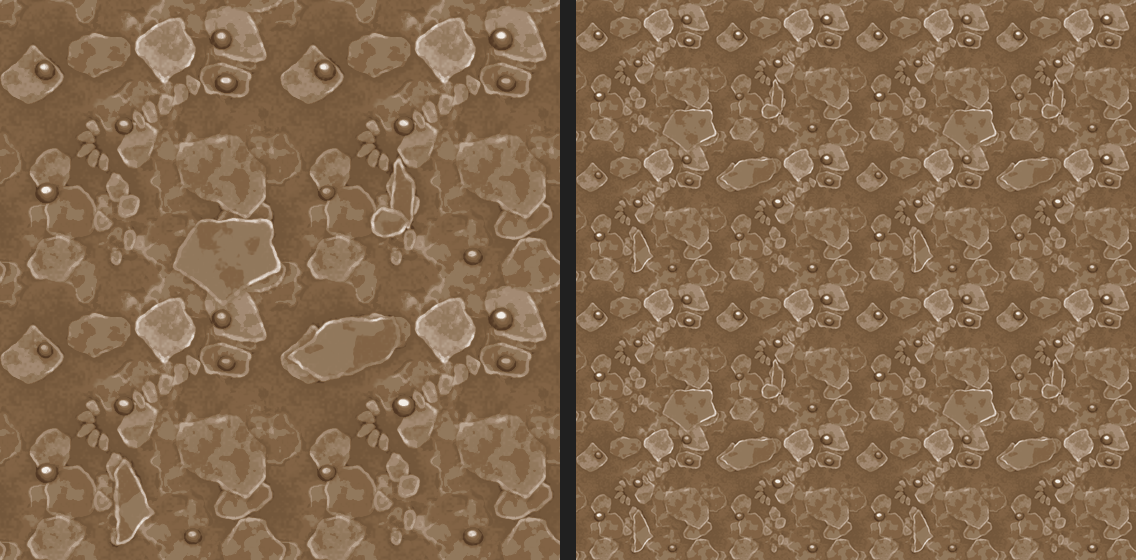
Left, the tile; right, the same tile 2 across and 2 down.
Write a Shadertoy shader that draws this texture.

```glsl
// Weathered brown mud with sunken stone slabs, chips and glossy pebbles.
// A 2 x 2 repeat of one layout; pebble sizes and smooth top slabs differ per repeat.
// Everything adds to one "tone" value, which a stepped colour ramp turns into paint.

const float REPEATS = 2.0;
const float TAU = 6.28318;
const float WARP = 0.055;        // waviness of the outlines
const float RIM_WIDTH = 0.0055;
const float RIM_LIGHT = 1.9;
const float GROOVE_WIDTH = 0.013;
const float GROOVE_DEPTH = 0.8;
const float PEBBLE_SIZE = 0.031;
const float PEBBLE_VARIATION = 0.014;

// Ramp from deep shadow to highlight
const vec3 RAMP[8] = vec3[8](
    vec3(0.32, 0.22, 0.14), vec3(0.45, 0.34, 0.23), vec3(0.51, 0.39, 0.27), vec3(0.57, 0.47, 0.36),
    vec3(0.64, 0.54, 0.45), vec3(0.72, 0.64, 0.56), vec3(0.82, 0.76, 0.71), vec3(0.95, 0.93, 0.90));

// Slabs of one repeat: centre, half size
const vec4 SLABS[12] = vec4[12](
    vec4(0.86, 0.21, 0.11, 0.06), vec4(0.35, 0.81, 0.11, 0.08), vec4(0.12, 0.73, 0.11, 0.09),
    vec4(0.59, 0.83, 0.11, 0.11), vec4(0.83, 0.88, 0.12, 0.09), vec4(0.81, 0.71, 0.10, 0.08),
    vec4(0.50, 0.49, 0.07, 0.11), vec4(0.79, 0.39, 0.21, 0.11), vec4(0.19, 0.39, 0.07, 0.09),
    vec4(0.25, 0.23, 0.09, 0.10), vec4(0.21, 0.07, 0.11, 0.08), vec4(0.90, 0.05, 0.12, 0.11));
// Tilt and lightness of each slab
const vec2 SLAB_STYLE[12] = vec2[12](
    vec2(0.4, 2.4), vec2(0.2, 2.4), vec2(0.1, 3.1), vec2(0.3, 3.9), vec2(-0.4, 3.6), vec2(-0.3, 2.5),
    vec2(-0.4, 3.1), vec2(-0.45, 2.7), vec2(-0.1, 2.8), vec2(-0.4, 2.4), vec2(0.5, 2.7), vec2(0.5, 2.4));
const vec2 PEBBLES[6] = vec2[6](
    vec2(0.16, 0.75), vec2(0.79, 0.86), vec2(0.81, 0.70),
    vec2(0.44, 0.55), vec2(0.17, 0.31), vec2(0.69, 0.08));
// Smooth top slabs, placed once on the whole canvas
const vec4 TOPS[5] = vec4[5](
    vec4(0.80, 1.08, 0.21, 0.13), vec4(1.245, 0.763, 0.22, 0.11), vec4(0.448, 0.203, 0.042, 0.17),
    vec4(1.44, 1.31, 0.036, 0.14), vec4(1.39, 1.21, 0.07, 0.065));
const float TOP_TILT[5] = float[5](0.25, 0.25, -0.1, 0.1, 0.3);

float hash(vec2 p) {
    vec3 q = fract(p.xyx * 0.1031);
    q += dot(q, q.yzx + 33.33);
    return fract((q.x + q.y) * q.z);
}

// Value noise that wraps once per repeat
float noise(vec2 p, float freq, float seed) {
    p *= freq;
    vec2 i = floor(p), f = p - i;
    f = f * f * (3.0 - 2.0 * f);
    vec2 a = mod(i, freq) + seed, b = mod(i + 1.0, freq) + seed;
    return mix(mix(hash(a), hash(vec2(b.x, a.y)), f.x),
               mix(hash(vec2(a.x, b.y)), hash(b), f.x), f.y);
}

float fbm(vec2 p, float freq, float seed) {
    float sum = 0.0, amp = 0.533;
    for (int i = 0; i < 4; i++, amp *= 0.5, freq *= 2.0, seed += 17.0)
        sum += amp * noise(p, freq, seed);
    return sum;
}

float smoothMax(float a, float b, float k) {
    float h = max(k - abs(a - b), 0.0) / k;
    return max(a, b) + h * h * k * 0.25;
}

// Distance to an irregular seven-sided stone
float stone(vec2 q, vec2 halfSize, float tilt, float seed) {
    float c = cos(tilt), s = sin(tilt), d = -1.0;
    q = vec2(c * q.x + s * q.y, c * q.y - s * q.x);
    for (float k = 0.0; k < 7.0; k++) {
        float a = TAU * (k + 0.7 * hash(vec2(k, seed))) / 7.0;
        vec2 n = vec2(cos(a), sin(a));
        d = smoothMax(d, dot(q, n) - length(halfSize * n) * mix(0.8, 1.03, hash(vec2(seed, k + 9.0))), 0.012);
    }
    return d;
}

// Lays a stone over the ground: groove outside, face and worn rim inside
void layStone(inout float tone, float d, float face, float rim, float aa) {
    tone -= GROOVE_DEPTH * exp(-max(d, 0.0) / GROOVE_WIDTH) * smoothstep(0.06, 0.0, d);
    float edge = smoothstep(RIM_WIDTH + aa, RIM_WIDTH * 0.3, abs(d + 0.007));
    tone = mix(tone, face + 0.35 * exp(min(d, 0.0) / 0.03) + rim * edge, smoothstep(aa, -aa, d));
}

vec2 wrap(vec2 q, float period) { return q - period * round(q / period); }

vec3 ramp(float tone) {
    tone = clamp(tone, 0.0, 6.999);
    int i = int(tone);
    return mix(RAMP[i], RAMP[i + 1], smoothstep(0.15, 0.85, fract(tone)));
}

void mainImage(out vec4 fragColor, in vec2 fragCoord) {
    vec2 uv = fragCoord / iResolution.xy * REPEATS;
    float aa = REPEATS / iResolution.y;
    vec2 p = uv + WARP * (vec2(fbm(uv, 9.0, 3.0), fbm(uv, 9.0, 51.0)) - 0.5);

    // Mottled ground with worn ledges
    float broad = fbm(uv, 5.0, 7.0);
    float blotch = smoothstep(0.46, 0.57, fbm(uv, 22.0, 31.0));
    float wear = smoothstep(0.38, 0.58, fbm(uv, 14.0, 83.0));
    float tone = 1.1 + 1.1 * broad + 1.2 * blotch * smoothstep(0.42, 0.58, broad);
    tone += wear * (1.5 * smoothstep(0.025, 0.005, abs(broad - 0.56)) - 0.6 * smoothstep(0.03, 0.0, abs(broad - 0.51)));

    // Large slabs
    for (int i = 0; i < 12; i++) {
        float d = stone(wrap(p - SLABS[i].xy, 1.0), SLABS[i].zw, SLAB_STYLE[i].x, float(i) + 2.0);
        layStone(tone, d, SLAB_STYLE[i].y - 0.6 + 1.1 * blotch, RIM_LIGHT * wear, aa);
    }
    // Chips: a stepped row, a falling cluster and a small fan
    for (float i = 0.0; i < 15.0; i++) {
        float k = mod(i, 5.0), a = 2.3 + 0.6 * k;
        vec2 centre = i < 5.0 ? mix(vec2(0.50, 0.58), vec2(0.68, 0.69), k / 4.0)
                    : i < 10.0 ? vec2(0.42 + 0.055 * sin(k * 2.4), 0.33 - 0.06 * k)
                    : vec2(0.37, 0.48) + 0.07 * vec2(cos(a), sin(a));
        vec2 halfSize = i < 5.0 ? vec2(0.026, 0.042) : i < 10.0 ? vec2(0.046 - 0.004 * k) : vec2(0.036, 0.02);
        float d = stone(wrap(p - centre, 1.0), halfSize, i < 10.0 ? 0.5 : a, i + 40.0);
        layStone(tone, d, 2.6 + 0.9 * blotch, 1.4 * wear, aa);
    }
    // Glossy pebbles, sized per repeat
    for (int i = 0; i < 6; i++) {
        vec2 q = uv - PEBBLES[i], cell = mod(round(q), REPEATS);
        float vary = hash(cell * 7.0 + float(i) * 3.1), size = PEBBLE_SIZE + PEBBLE_VARIATION * vary;
        q = (wrap(q, 1.0) + 0.3 * (p - uv)) / size;
        float d = (length(q * vec2(1.0, 1.12)) - 1.0) * size;
        tone -= 1.1 * exp(-max(d, 0.0) / 0.009);
        float body = 0.2 + 2.6 * smoothstep(1.0, 0.1, length(q - vec2(0.05, 0.15)));
        float shine = smoothstep(0.5, 0.25, length((q - vec2(-0.05, 0.3)) * vec2(0.85, 1.3)));
        tone = mix(tone, mix(body, 4.2 + 2.8 * vary + blotch, shine), smoothstep(aa, -aa, d));
    }
    // Smooth top slabs, different in each repeat
    float streak = smoothstep(0.46, 0.54, fbm(uv + 0.08 * broad, 9.0, 131.0));
    for (int i = 0; i < 5; i++) {
        float d = stone(wrap(p - TOPS[i].xy, REPEATS), TOPS[i].zw, TOP_TILT[i], float(i) + 70.0);
        layStone(tone, d, 2.1 + 0.9 * streak, 1.0 + 2.2 * wear, aa);
    }

    tone += 0.5 * (noise(uv, 110.0, 5.0) - 0.5);
    fragColor = vec4(ramp(tone), 1.0);
}
```
